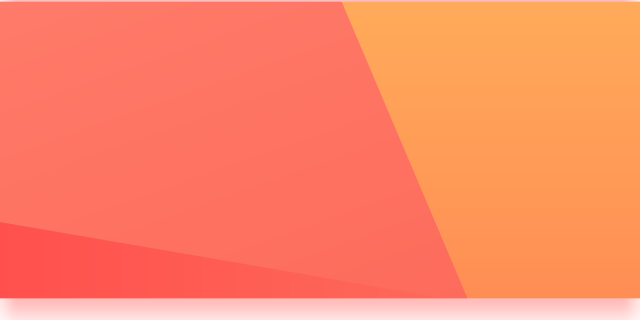
Give the GLSL for this background, as a WebGL 2 fragment shader.

```glsl
#version 300 es
precision highp float;
// Flat banner: a coral panel cut by an orange slab on the right and a red
// wedge along the bottom, floating on white above a soft pink shadow.
// Each shape is a half plane with a linear gradient; p.y runs 0..1.

uniform vec2 u_resolution;
out vec4 fragColor;

// Signed distance to the line through a and b, positive on its left side
float sideOfLine(vec2 p, vec2 a, vec2 b) {
    vec2 d = normalize(b - a);
    return d.x * (p.y - a.y) - d.y * (p.x - a.x);
}

// Antialiased coverage, one canvas pixel wide
float cover(float dist) {
    return clamp(dist * u_resolution.y + 0.5, 0.0, 1.0);
}

void main() {
    vec2 p = gl_FragCoord.xy / u_resolution.y;
    float width = u_resolution.x / u_resolution.y;
    p.x *= 2.0 / width;
    float panelBottom = 0.0677, panelTop = 0.9948;

    // Drop shadow, fading downwards and towards both side edges
    float sideGap = min(p.x, 2.0 - p.x);
    float shadow = mix(0.10, 0.29, smoothstep(-0.015, panelBottom, p.y));
    shadow *= mix(0.35, 1.0, smoothstep(-0.01, 0.06, sideGap));
    vec3 color = mix(vec3(1.0), vec3(1.0, 0.10, 0.08), shadow);

    // Coral panel, darker towards the lower right
    float coralRamp = clamp(dot(p - vec2(0.0, 1.0), vec2(0.33, -0.94)) / 1.36, 0.0, 1.0);
    vec3 panel = mix(vec3(1.0, 0.482, 0.412), vec3(0.992, 0.42, 0.357), coralRamp);

    // Red wedge, dissolving into the coral at its right tip
    float wedge = cover(-sideOfLine(p, vec2(0.0, 0.306), vec2(1.39, 0.0677)));
    vec3 red = mix(vec3(1.0, 0.314, 0.302), vec3(0.996, 0.415, 0.353),
                   clamp(p.x / 1.42, 0.0, 1.0));
    panel = mix(panel, red, wedge);

    // Orange slab, warmer towards the bottom
    float slab = cover(sideOfLine(p, vec2(1.0677, panelTop), vec2(1.461, panelBottom)));
    float orangeRamp = (p.y - panelBottom) / (panelTop - panelBottom);
    vec3 orange = mix(vec3(1.0, 0.555, 0.33), vec3(1.0, 0.67, 0.352),
                      clamp(orangeRamp, 0.0, 1.0));
    panel = mix(panel, orange, slab);

    // Place the panel over the white ground and its shadow
    float inside = cover(p.y - panelBottom) * cover(panelTop - p.y);
    fragColor = vec4(mix(color, panel, inside), 1.0);
}
```
